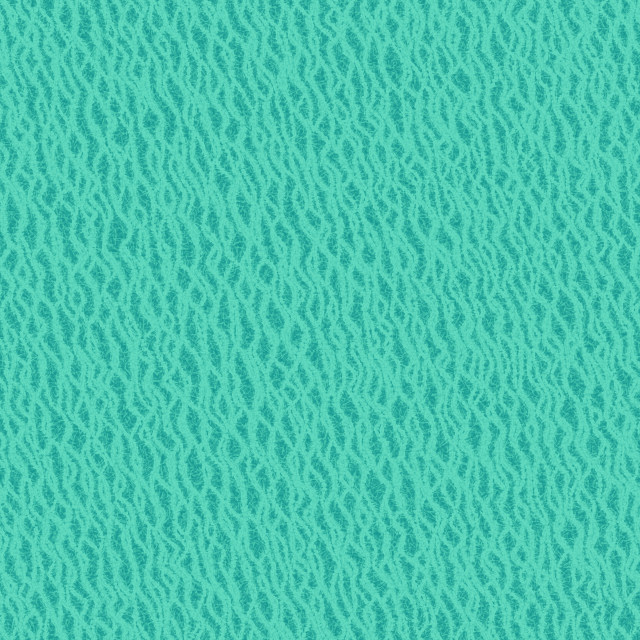
A Shadertoy shader for this texture:

```glsl
// A turquoise net of fuzzy, wavy strands over a darker felt backing.
// Two families of leaning strands, bent by layered sines, cross to leave
// slender holes; scattered hairs and cellular grain give the fibrous surface.

const float TAU = 6.2831853;
const vec3 DEEP = vec3(0.095, 0.605, 0.575);
const vec3 MIDDLE = vec3(0.255, 0.755, 0.668);
const vec3 BRIGHT = vec3(0.375, 0.850, 0.748);

vec2 hash2(vec2 p) {
    vec3 q = fract(p.xyx * vec3(0.1031, 0.1030, 0.0973));
    q += dot(q, q.yzx + 33.33);
    return fract((q.xx + q.yz) * q.zy);
}

mat2 rotation(float angle) {
    float c = cos(angle), s = sin(angle);
    return mat2(c, s, -s, c);
}

// Distance to the nearest jittered point: fine cellular grain.
float cellular(vec2 p) {
    vec2 cell = floor(p), local = fract(p);
    float nearest = 2.0;
    for (int j = -1; j <= 1; j++) {
        for (int i = -1; i <= 1; i++) {
            vec2 offset = vec2(i, j);
            vec2 delta = offset + hash2(cell + offset + 200.0) - local;
            nearest = min(nearest, dot(delta, delta));
        }
    }
    return sqrt(nearest);
}

// Returns the edge distance of the nearest strand and the offset across it.
vec2 strands(vec2 p, float count, float lean, float halfWidth, float seed) {
    float bend = 0.010 * sin(TAU * (1.3 * p.y + 0.8 * p.x) + seed);
    float x = (p.x + lean * p.y + bend) * count;
    vec2 nearest = vec2(1.0, 0.0);
    for (int k = -1; k <= 1; k++) {
        float id = floor(x) + float(k);
        vec2 h = hash2(vec2(id + 100.0, seed));
        float rate = TAU * mix(10.0, 16.0, h.y);
        float sway = rate * p.y + TAU * h.x + 1.3 * sin(TAU * (3.1 * p.y + h.y));
        float ripple = 1.73 * rate * p.y + TAU * h.y;
        float center = id + 0.5 + 0.3 * (h.x - 0.5)
                     + 0.25 * sin(sway) + 0.08 * sin(ripple);
        float slope = rate * (0.25 * cos(sway) + 0.138 * cos(ripple)) / count - lean;
        float across = (x - center) / (count * sqrt(1.0 + slope * slope));
        float swell = 1.0 + 0.25 * sin(TAU * (6.0 * p.y + h.x + h.y));
        float edge = abs(across) - halfWidth * swell;
        if (edge < nearest.x) nearest = vec2(edge, across / halfWidth);
    }
    return nearest;
}

// One thin, randomly turned hair in each grid cell.
float hairs(vec2 p, float count, float thickness, float seed) {
    vec2 grid = rotation(seed * 1.37) * p * count + seed * 17.3 + 100.0;
    vec2 h = hash2(floor(grid) + seed * 31.0);
    vec2 q = rotation(TAU * h.x) * (fract(grid) - 0.5);
    q.y += 0.9 * (h.y - 0.5) * q.x * q.x;
    float body = 1.0 - smoothstep(0.0, thickness * count, abs(q.y));
    return body * (1.0 - smoothstep(0.28, 0.47, abs(q.x)));
}

float hairLayers(vec2 p, float pixel) {
    float sum = 0.0;
    for (int i = 0; i < 7; i++) {
        float seed = float(i) + 1.0;
        sum += hairs(p, 50.0 + 4.0 * seed, max(0.0016, pixel), seed);
    }
    return min(sum, 1.6);
}

vec3 ramp(float tone) {
    vec3 low = mix(DEEP, MIDDLE, clamp(tone * 2.0, 0.0, 1.0));
    return mix(low, BRIGHT, clamp(tone * 2.0 - 1.0, 0.0, 1.0));
}

void mainImage(out vec4 fragColor, in vec2 fragCoord) {
    float pixel = 1.0 / iResolution.y;
    vec2 p = fragCoord * pixel;
    float grain = cellular(p * 240.0) - 0.47;
    float fuzz = hairLayers(p, pixel);

    // Crossing strand families, with frayed edges
    vec2 leaning = strands(p, 40.0, 0.34, 0.0040, 3.0);
    vec2 upright = strands(p, 38.0, 0.10, 0.0037, 11.0);
    vec2 top = leaning.x < upright.x ? leaning : upright;
    float fray = 0.0030 * grain - 0.0010 * (fuzz - 0.4);
    float soft = max(0.0016, pixel);
    float cover = 1.0 - smoothstep(-soft, soft, top.x + fray);

    // Hairy backing, darkest away from the strands
    float depth = smoothstep(0.0, 0.006, top.x);
    float backing = 0.30 - 0.18 * depth + 0.27 * (fuzz - 0.1) - 0.38 * grain;

    // Rounded strands with fibres running along them
    float streak = sin(top.y * 6.0 + 2.0 * sin(p.y * 70.0));
    float strand = 0.91 - 0.16 * top.y * top.y + 0.06 * streak
                 + 0.12 * (fuzz - 0.4) - 0.40 * grain;

    fragColor = vec4(ramp(mix(backing, strand, cover)), 1.0);
}
```
